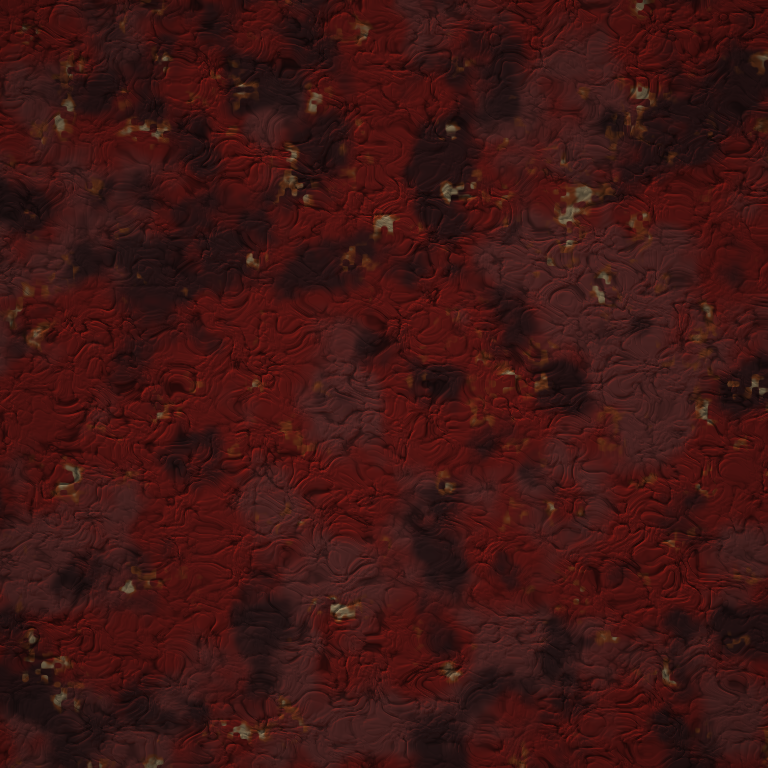
This texture is drawn by a Shadertoy shader. Its source:

```glsl
// Dark red, weathered crust: cloudy patches of crimson, mauve and soot
// under a net of fine embossed creases, with sparse flecks of rust.
// Warped ridged noise gives the height; its slope toward the light shades it.

const vec3 CRIMSON = vec3(0.305, 0.072, 0.062);
const vec3 MAUVE   = vec3(0.275, 0.130, 0.122);
const vec3 SOOT    = vec3(0.115, 0.066, 0.068);
const vec3 EMBER   = vec3(0.400, 0.070, 0.045);
const vec3 RUST    = vec3(0.370, 0.185, 0.080);
const vec3 ASH     = vec3(0.430, 0.400, 0.310);

const float PATCH_SCALE  = 11.0;
const vec2  CREASE_SCALE = vec2(46.0, 60.0);
const float FLECK_SCALE  = 24.0;
const float RELIEF       = 1.15;
const float LIGHT_STEP   = 0.0014;
const vec2  LIGHT_DIR    = vec2(-0.55, 0.83);
const float VIGNETTE     = 0.5;
const mat2  OCTAVE_TURN  = mat2(1.6, 1.2, -1.2, 1.6);

float hash(vec2 cell) {
    vec3 h = fract(cell.xyx * vec3(0.1031, 0.1030, 0.0973));
    h += dot(h, h.yzx + 33.33);
    return fract((h.x + h.y) * h.z);
}

float noise(vec2 p) {
    vec2 cell = floor(p);
    vec2 f = fract(p);
    f = f * f * f * (f * (f * 6.0 - 15.0) + 10.0);
    float low = mix(hash(cell), hash(cell + vec2(1, 0)), f.x);
    float high = mix(hash(cell + vec2(0, 1)), hash(cell + vec2(1, 1)), f.x);
    return mix(low, high, f.y);
}

// Cloudy noise, averaging one half
float fbm(vec2 p) {
    float sum = 0.0, weight = 0.5, total = 0.0;
    for (int i = 0; i < 4; i++) {
        sum += weight * noise(p);
        total += weight;
        weight *= 0.5;
        p = OCTAVE_TURN * p + 17.3;
    }
    return sum / total;
}

// Rounded plates parted by sharp creases, where the height drops to zero
float crustHeight(vec2 uv) {
    vec2 p = uv * CREASE_SCALE + 40.0;
    p += 1.5 * (vec2(noise(p * 0.6), noise(p * 0.6 + 51.7)) - 0.5);
    float sum = 0.0, weight = 0.5;
    for (int i = 0; i < 3; i++) {
        float ridge = abs(2.0 * noise(p) - 1.0);
        sum += weight * min(ridge * 1.7, 0.5 + 0.5 * ridge);
        weight *= 0.58;
        p = OCTAVE_TURN * p + 9.1;
    }
    return sum;
}

void mainImage(out vec4 fragColor, in vec2 fragCoord) {
    vec2 uv = fragCoord / iResolution.xy;

    // Large patches
    vec2 cloud = uv * PATCH_SCALE + 5.0;
    float worn = smoothstep(0.44, 0.70, fbm(cloud * 0.9 + 31.0));
    float soot = smoothstep(0.48, 0.72, fbm(cloud * 1.15 + 73.0));
    float rough = smoothstep(0.30, 0.62, fbm(cloud * 1.6 + 120.0));
    rough *= 1.0 - 0.45 * worn;

    // Relief and creases
    vec2 toLight = LIGHT_DIR * LIGHT_STEP;
    float height = crustHeight(uv);
    float slope = crustHeight(uv - toLight) - crustHeight(uv + toLight);
    float crease = 1.0 - smoothstep(0.12, 0.48, height);

    // Base colour, with glowing red on lit edges of rough ground
    vec3 color = mix(CRIMSON, MAUVE, worn);
    color = mix(color, SOOT, 0.88 * soot);
    float ember = rough * smoothstep(0.04, 0.30, abs(slope)) * (1.0 - 0.6 * soot);
    color = mix(color, EMBER, 0.38 * ember);

    // Rust flecks with pale centres
    float fleck = fbm(uv * FLECK_SCALE + 210.0);
    float grain = smoothstep(0.38, 0.62, noise(uv * FLECK_SCALE * 5.0 + 8.0));
    color = mix(color, RUST, 0.8 * grain * smoothstep(0.63, 0.76, fleck));
    color = mix(color, ASH, 0.8 * grain * smoothstep(0.74, 0.83, fleck));

    // Lighting
    float depth = mix(0.45, 1.0, rough);
    color *= 1.0 + RELIEF * depth * clamp(slope, -0.5, 0.45);
    color *= 1.0 - 0.5 * depth * crease;
    vec2 fromCentre = uv - 0.5;
    color *= 1.04 - VIGNETTE * dot(fromCentre, fromCentre);

    fragColor = vec4(color, 1.0);
}
```
